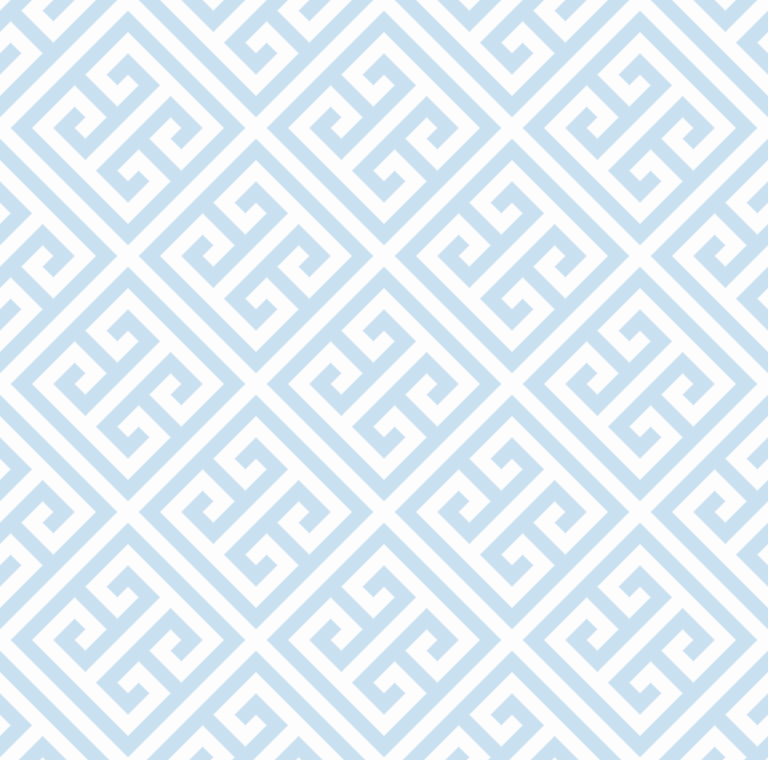
Write a Shadertoy shader that draws this pattern.

```glsl
// Diagonal Greek-key lattice: framed diamonds holding four hooked meanders.
// Axes are turned 45 degrees and repeated on a 12-unit cell; each cell is
// mirrored into one quadrant, where the light lines are a union of boxes.

#define REPEATS 3.0        // diamonds across the canvas width
#define CELL 12.0          // cell side, in line widths
#define EDGE 0.075         // half width of the soft edge, in line widths
#define BLUE vec3(0.79, 0.88, 0.94)
#define WHITE vec3(0.992, 0.992, 0.992)

// Square-cornered signed distance to a box.
float box(vec2 p, vec2 center, vec2 halfSize) {
    vec2 d = abs(p - center) - halfSize;
    return max(d.x, d.y);
}

// Distance to the light lines of one diamond; negative inside a line.
float keyLines(vec2 p) {
    vec2 m = abs(p);
    float reach = max(m.x, m.y);

    // Lattice between diamonds, and the inner frame with its two breaks
    float lattice = 0.5 * CELL - 0.5 - reach;
    float frame = abs(reach - 4.0) - 0.5;
    frame = max(frame, -box(m, vec2(4.0, 0.0), vec2(1.0, 0.5)));

    // Central bar, and the stem and barb of each hook
    float bar = box(m, vec2(0.0), vec2(0.5, 4.0));
    float stem = box(m, vec2(2.75, 1.0), vec2(1.25, 0.5));
    float barb = box(m, vec2(2.0, 1.75), vec2(0.5, 0.75));

    return min(min(lattice, frame), min(bar, min(stem, barb)));
}

void mainImage(out vec4 fragColor, in vec2 fragCoord) {
    // Scale by width and measure down from the top edge
    float scale = REPEATS * CELL / iResolution.x;
    vec2 pos = vec2(fragCoord.x, iResolution.y - fragCoord.y) * scale;
    pos -= 0.5 * CELL;

    // Diagonal axes, repeated about the diamond centers
    vec2 diagonal = vec2(pos.x + pos.y, pos.x - pos.y);
    vec2 cell = mod(diagonal + 0.5 * CELL, CELL) - 0.5 * CELL;

    // Soft edge, never narrower than one pixel
    float soft = max(EDGE, 0.5 * sqrt(2.0) * scale);
    float light = 1.0 - smoothstep(-soft, soft, keyLines(cell));
    fragColor = vec4(mix(BLUE, WHITE, light), 1.0);
}
```
